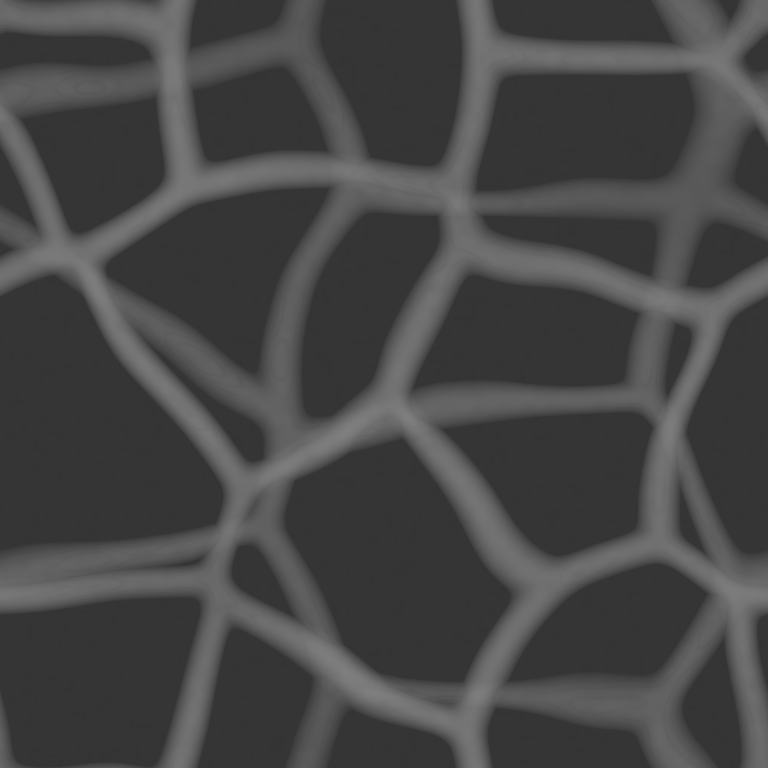
Give the GLSL for this pattern, as a Shadertoy shader.

```glsl
// Two overlapping webs of soft grey fibres on a dark ground, tiling seamlessly.
#define GROUND 0.207
#define FRONT_CELLS vec2(3.0, 3.0)
#define BACK_CELLS vec2(2.0, 3.0)
#define HALF_WIDTH 0.027
#define JITTER 0.86
#define FILLET 0.007
#define BEND 0.034
#define GRAIN 0.013

vec2 hash2(vec2 p) {
    vec3 q = fract(vec3(p.xyx) * vec3(0.1031, 0.1030, 0.0973));
    q += dot(q, q.yzx + 33.33);
    return fract((q.xx + q.yz) * q.zy);
}

// Value noise that wraps after a whole number of cells.
float noise(vec2 uv, vec2 period, float seed) {
    vec2 p = uv * period, i = floor(p), f = fract(p);
    f = f * f * f * (f * (f * 6.0 - 15.0) + 10.0);
    vec2 a = mod(i, period) + seed, b = mod(i + 1.0, period) + seed;
    return mix(mix(hash2(a).x, hash2(vec2(b.x, a.y)).x, f.x),
               mix(hash2(vec2(a.x, b.y)).x, hash2(b).x, f.x), f.y);
}

// Offset from uv to the jittered site of a wrapped cell, in canvas units.
vec2 siteOffset(vec2 cell, vec2 uv, vec2 cells, float seed) {
    vec2 jitter = (hash2(mod(cell, cells) + seed) - 0.5) * JITTER + 0.5;
    return (cell + jitter) / cells - uv;
}

// Distance to the cell borders, rounded off where borders meet.
float webDistance(vec2 uv, vec2 cells, float seed) {
    vec2 base = floor(uv * cells), nearest = vec2(9.0);
    for (int k = 0; k < 25; k++) {
        vec2 r = siteOffset(base + vec2(k % 5 - 2, k / 5 - 2), uv, cells, seed);
        if (dot(r, r) < dot(nearest, nearest)) nearest = r;
    }
    float sum = 1e-12;
    for (int k = 0; k < 49; k++) {
        vec2 r = siteOffset(base + vec2(k % 7 - 3, k / 7 - 3), uv, cells, seed);
        vec2 gap = r - nearest;
        if (dot(gap, gap) > 1e-6)
            sum += exp(-dot(0.5 * (r + nearest), normalize(gap)) / FILLET);
    }
    return max(-FILLET * log(sum), 0.0);
}

// Light added by one web; dim and bright bound the light along its fibres.
float fibres(vec2 uv, vec2 cells, float seed, float dim, float bright) {
    vec2 bend = vec2(noise(uv, vec2(5.0), seed + 11.0), noise(uv, vec2(5.0), seed + 23.0));
    vec2 p = uv + (bend - 0.5) * 2.0 * BEND;
    float width = HALF_WIDTH * mix(0.85, 1.15, noise(uv, vec2(6.0), seed + 37.0));
    float t = webDistance(p, cells, seed) / width;
    float profile = max(1.0 - t * t, 0.0);
    float body = profile * smoothstep(0.0, 0.22, profile);

    // Thin contour lines and faint mottling on the fibre surface.
    float relief = profile + 0.7 * noise(uv, vec2(17.0), seed + 41.0);
    float lines = pow(0.5 + 0.5 * sin(relief * 26.0), 6.0);
    float mottle = noise(uv, vec2(64.0), seed + 53.0) - 0.5;
    float patches = smoothstep(0.3, 0.7, noise(uv, vec2(9.0), seed + 67.0));
    float surface = GRAIN * (mottle - lines * patches);

    float peak = mix(dim, bright, noise(uv, vec2(4.0), seed + 71.0));
    return body * (peak + surface);
}

void mainImage(out vec4 fragColor, in vec2 fragCoord) {
    vec2 uv = fragCoord / iResolution.xy;
    float front = fibres(uv, FRONT_CELLS, 7.0, 0.20, 0.27);
    float back = fibres(uv, BACK_CELLS, 131.0, 0.13, 0.22);

    // Translucent overlap: the brighter fibre wins, the other shines through.
    float light = max(front, back) + 0.22 * min(front, back);
    float dust = 0.004 * (noise(uv, vec2(128.0), 211.0) - 0.5);
    fragColor = vec4(vec3(GROUND + light + dust), 1.0);
}
```
